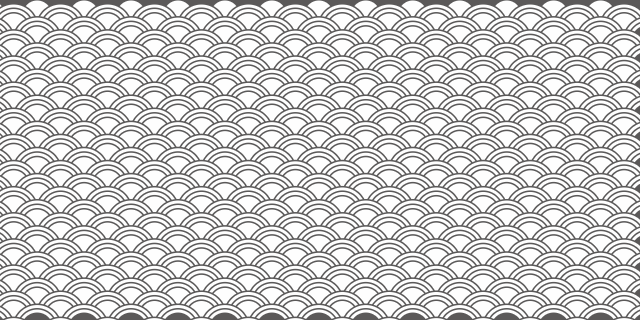
Give the GLSL for this pattern, as a WebGL 1 fragment shader.

```glsl
precision highp float;

uniform vec2 u_resolution;

// Lengths are fractions of the canvas height.
const float COLUMN_PITCH = 0.14674;
const float ROW_PITCH = 0.04083;
const float FIRST_COLUMN = 0.0427;
const float FIRST_CREST = 0.0094;   // depth of the first full row's crests
const float SCALE_RADIUS = 0.0781;
const float LINE_WIDTH = 0.0048;
const float BAND_WIDTH = 0.0093;
const vec3 INK = vec3(0.355, 0.35, 0.35);
const vec3 PAPER = vec3(0.995);

// Antialiased coverage of a disc at distance r from its centre.
float disc(float r, float radius, float pixel) {
    return clamp(0.5 + (radius - r) / pixel, 0.0, 1.0);
}

// Paper band lying just inside the given outer radius.
float band(float r, float outer, float pixel) {
    return disc(r, outer, pixel) - disc(r, outer - BAND_WIDTH, pixel);
}

void main() {
    float pixel = 1.0 / u_resolution.y;
    float aspect = u_resolution.x * pixel;
    vec2 p = gl_FragCoord.xy * pixel;
    p.y = 1.0 - p.y;   // depth below the top edge

    float baseRow = floor((p.y - FIRST_CREST) / ROW_PITCH);
    float paper = 0.0;

    // Paint from back to front: each lower row overlaps the one above.
    for (int i = -3; i <= 1; i++) {
        float row = baseRow + float(i);
        float start = FIRST_COLUMN + 0.5 * COLUMN_PITCH * mod(row, 2.0);
        float column = floor((p.x - start) / COLUMN_PITCH + 0.5);
        vec2 center = vec2(start + column * COLUMN_PITCH,
                           FIRST_CREST + row * ROW_PITCH + SCALE_RADIUS);
        float r = length(p - center);

        // Two bands and a core, separated by ink lines.
        float outerBand = SCALE_RADIUS - LINE_WIDTH;
        float innerBand = outerBand - BAND_WIDTH - LINE_WIDTH;
        float coreRadius = innerBand - BAND_WIDTH - LINE_WIDTH;
        float bands = band(r, outerBand, pixel) + band(r, innerBand, pixel);
        float core = disc(r, coreRadius, pixel);

        // Border: bare cores above, inked cores past the right and bottom.
        bands *= step(-0.5, row);
        core *= step(-1.5, row) * step(center.x, aspect) * step(center.y, 1.0);

        paper = mix(paper, bands + core, disc(r, SCALE_RADIUS, pixel));
    }

    gl_FragColor = vec4(mix(INK, PAPER, paper), 1.0);
}
```
